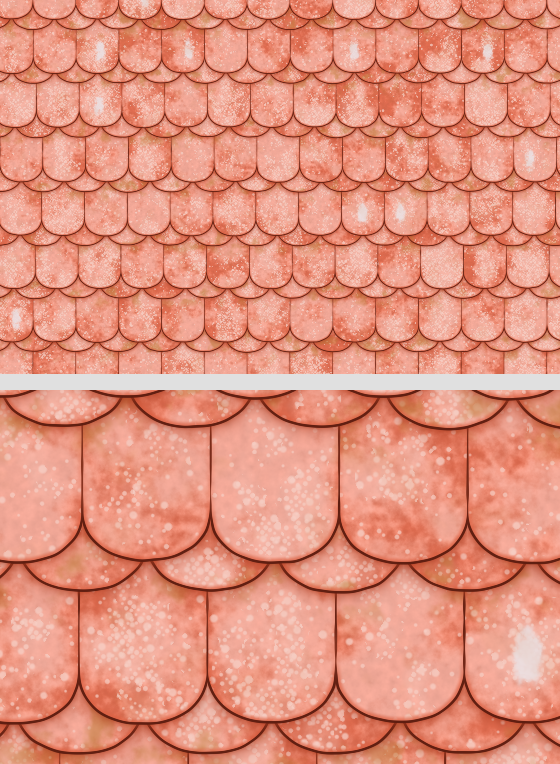
Top, the full canvas; bottom, a detail of the centre.
Reproduce this texture procedurally as a Shadertoy shader.

```glsl
// Weathered clay roof: rows of round-ended tiles, each backed by a row of
// half-shifted scallops. Layers are laid from the lowest to the highest, every
// one casting a line and soft shade; soft noise and round specks age the clay.

// Layout, in canvas heights, measured down from the top
const float TILE_W = 0.1145;       // about 13 tiles across
const float PITCH = 0.1437;        // about 7 rows down
const float FIRST_BOTTOM = 0.0505; // lower tip of the first row
const float CURVE = 0.0460;        // depth of the rounded end
const float ROUNDNESS = 2.2;       // superellipse exponent
const float DROP = 0.0265;         // scallop tip below tile tip
const float SEAM = 0.0008;         // half gap between neighbours
const float LINE_W = 0.0023;
const float SHADE_W = 0.0055;
const float JITTER = 0.0030;
const float SHIFT = 0.088;         // sideways start of the rows
const vec2 BULGE = vec2(0.029, 0.004); // extra drift of the middle rows

// Colours
const vec3 CLAY = vec3(0.940, 0.575, 0.485);
const vec3 DEEP = vec3(0.870, 0.420, 0.310);
const vec3 PALE = vec3(0.945, 0.655, 0.590);
const vec3 CHALK = vec3(0.965, 0.810, 0.770);
const vec3 SPLASH = vec3(0.92, 0.88, 0.89);
const vec3 LICHEN = vec3(0.76, 0.50, 0.25);
const vec3 RIM = vec3(0.86, 0.37, 0.25);
const vec3 SHADE = vec3(0.67, 0.23, 0.12);
const vec3 LINE = vec3(0.36, 0.11, 0.06);

float hash(vec2 p) {
    vec3 h = fract(p.xyx * 0.1031);
    h += dot(h, h.yzx + 33.33);
    return fract((h.x + h.y) * h.z);
}

float noise(vec2 p) {
    vec2 i = floor(p), f = fract(p);
    f = f * f * (3.0 - 2.0 * f);
    return mix(mix(hash(i), hash(i + vec2(1, 0)), f.x),
               mix(hash(i + vec2(0, 1)), hash(i + 1.0), f.x), f.y);
}

// Layered noise, turned between octaves to hide the grid
float fbm(vec2 p) {
    float sum = 0.0, amp = 0.53;
    for (int i = 0; i < 4; i++) {
        sum += amp * noise(p);
        p = mat2(1.6, 1.2, -1.2, 1.6) * p + 17.3;
        amp *= 0.5;
    }
    return sum;
}

// Round specks of random size, one per cell, kept with the given chance
float specks(vec2 p, float chance) {
    vec2 i = floor(p);
    vec2 centre = 0.35 + 0.3 * vec2(hash(i + 11.0), hash(i + 47.0));
    float radius = 0.2 + 0.25 * hash(i + 83.0);
    float dist = length(fract(p) - centre);
    return step(hash(i), chance) * smoothstep(radius + 0.15, radius - 0.15, dist);
}

// Distance to a straight-sided tile with a rounded lower end
float tileEdge(vec2 q) {
    q = max(vec2(abs(q.x), q.y), 1e-4);
    vec2 n = q / vec2(0.5 * TILE_W - SEAM, CURVE);
    float reach = pow(pow(n.x, ROUNDNESS) + pow(n.y, ROUNDNESS), 1.0 / ROUNDNESS);
    return length(q) * (1.0 - 1.0 / reach);
}

// Worn clay surface; q is local to the tile, under is 1 on scallops
vec3 claySurface(vec2 q, vec2 id, float under) {
    vec2 s = q + 3.7 * vec2(hash(id + 3.1), hash(id + 8.7));
    float tone = hash(id + 21.0) - 0.5;
    float x = q.x / TILE_W;
    float broad = fbm(s * 24.0) + 0.3 * tone - 0.1 * under - 0.5 * x * x;
    float grain = fbm(s * 150.0) - 0.5;

    vec3 col = mix(DEEP, CLAY, smoothstep(0.1, 0.42, broad + 0.35 * grain));
    col = mix(col, PALE, smoothstep(0.3, 0.6, broad + 0.35 * grain));
    col *= 1.0 + 0.12 * grain;

    // A few tiles carry a pale streak
    vec2 c = (q + vec2(0.03 * tone, 0.012)) / vec2(0.016, 0.036);
    float streak = exp(-dot(c, c)) * step(0.9, hash(id + 13.0)) * (1.0 - under);

    // Chalky bloom of specks, thicker along the middle
    float patchy = fbm(s * vec2(34.0, 22.0) + 40.0) + 0.4 * (hash(id + 5.0) - 0.5) - 1.2 * x * x;
    float bloom = smoothstep(0.3, 0.72, patchy) + streak;
    mat2 turn = mat2(0.8, 0.6, -0.6, 0.8);
    col = mix(col, CHALK, 0.3 * bloom);
    col = mix(col, CHALK, 0.75 * specks(turn * s * 115.0, 0.06 + 0.45 * bloom));
    col = mix(col, CHALK, 0.70 * specks(s * turn * 190.0, 0.08 + 0.60 * bloom));
    col = mix(col, SPLASH, 0.85 * smoothstep(0.3, 0.65, streak * (fbm(s * 100.0) + 0.3)));

    // Lichen gathers on scallops and the sheltered upper part
    float shelter = max(under, smoothstep(-0.035, -0.075, q.y));
    float growth = smoothstep(0.5, 0.76, fbm(s * 36.0 + 70.0));
    return mix(col, LICHEN, growth * (0.08 + 0.5 * shelter));
}

// Paints one row over col
void layRow(inout vec3 col, vec2 p, float row, float under) {
    float px = 1.0 / iResolution.y;
    float middle = (row - 3.4) / 1.3;
    vec2 drift = BULGE * exp(-middle * middle);
    float cell = (p.x - SHIFT - drift.x) / TILE_W + 0.5 * under;
    vec2 id = vec2(floor(cell), 2.0 * row + under) + 50.0;
    float bottom = FIRST_BOTTOM + row * PITCH + drift.y + under * DROP;
    bottom += JITTER * (hash(id) - 0.5);
    vec2 q = vec2((fract(cell) - 0.5) * TILE_W, p.y - bottom + CURVE);
    float d = tileEdge(q) + 0.0010 * (noise(p * 80.0) - 0.5);

    // Cast shade and a dark gap, fainter and uneven along the straight seams
    float rounded = smoothstep(-0.01, 0.015, q.y);
    col = mix(col, SHADE, 0.9 * exp(-max(d, 0.0) / SHADE_W));
    float gap = 1.0 - smoothstep(LINE_W - 0.6 * px, LINE_W + 0.6 * px, d);
    col = mix(col, LINE, gap * mix(0.5 + 0.5 * noise(p * 30.0), 0.95, rounded));

    vec3 face = claySurface(q, id, under);
    float rim = smoothstep(-0.005, 0.0, d) * mix(0.2, 0.7, rounded);
    face = mix(face, RIM, rim);
    col = mix(col, face, 1.0 - smoothstep(-0.6 * px, 0.6 * px, d));
}

void mainImage(out vec4 fragColor, in vec2 fragCoord) {
    vec2 p = vec2(fragCoord.x, iResolution.y - fragCoord.y) / iResolution.y;
    float row = floor((p.y - FIRST_BOTTOM) / PITCH);
    vec3 col = SHADE;
    // One row above as well, since drift can lower its tips
    for (float below = 1.0; below >= -1.0; below--) {
        layRow(col, p, row + below, 1.0); // scallops
        layRow(col, p, row + below, 0.0); // tiles above them
    }
    fragColor = vec4(col, 1.0);
}
```
